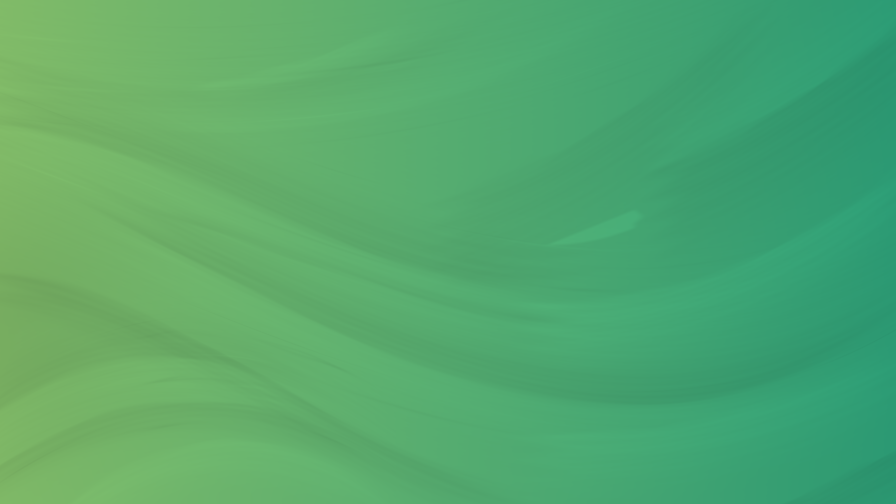
A WebGL 1 fragment shader for this background:

```glsl
precision highp float;
// Painterly backdrop: a lime to teal horizontal gradient crossed by broad,
// translucent brush strokes. Each stroke follows a bowed curve, is crisper on one
// side and fades on the other; layered sines and hairlines add bristle marks.

#define LIME vec3(0.505, 0.732, 0.407)
#define GREEN vec3(0.335, 0.675, 0.440)
#define TEAL vec3(0.170, 0.600, 0.450)
#define STROKE_STRENGTH 0.88
#define EDGE_SOFTNESS 0.003
#define EDGE_FRAY 0.0018
#define BRISTLE_DEPTH 0.25
#define HAIR_COUNT 26
#define HAIR_TONE 0.05
#define GRAIN_TONE 0.004

uniform vec2 u_resolution;

float hash(float n) {
  return fract(sin(n * 127.1) * 43758.5);
}

// Height of a curve between two ends: bow.x sags it, bow.y bends it into an S.
float curveHeight(float t, vec4 ends, vec2 bow) {
  float arch = t * (1.0 - t);
  return mix(ends.y, ends.w, t) - 4.0 * bow.x * arch + bow.y * arch * (1.0 - 2.0 * t);
}

// Fine streaks running along a stroke.
float bristles(float along, float across) {
  float drift = 2.0 * sin(along * 5.0 + across * 31.0);
  return 0.6 * sin(across * 190.0 + drift) + 0.4 * sin(across * 437.0 - 1.7 * drift);
}

// Signed shade of one stroke; positive width fades upward, negative downward.
float stroke(vec2 p, vec4 ends, vec2 bow, float width, float tone) {
  float t = (p.x - ends.x) / (ends.z - ends.x);
  float d = (p.y - curveHeight(t, ends, bow)) * sign(width);
  float size = abs(width);
  float fray = EDGE_FRAY * (sin(t * 17.0 + ends.y * 40.0) + bristles(t, d));
  // The crisp edge dissolves and returns along the stroke.
  float broken = 0.5 + 0.5 * sin(t * 9.0 + ends.w * 25.0 + sin(t * 21.0));
  float soft = EDGE_SOFTNESS + 0.1 * size * broken + 0.5 / u_resolution.y;
  float body = smoothstep(-soft, soft, d + fray) * (1.0 - smoothstep(0.15 * size, size, d));
  float reach = t + 0.04 * sin(d * 150.0);
  float taper = smoothstep(-0.08, 0.1, reach) * (1.0 - smoothstep(0.8, 1.05, reach));
  return tone * body * taper * (1.0 + BRISTLE_DEPTH * bristles(t, d));
}

// Sweeps descending from the left and rising again at the right.
float mainSweeps(vec2 p) {
  float s = stroke(p, vec4(0.0, 0.75, 0.65, 0.43), vec2(0.03, 0.35), 0.14, -0.045);
  s += stroke(p, vec4(0.0, 0.745, 0.65, 0.425), vec2(0.03, 0.35), -0.15, 0.015);
  s += stroke(p, vec4(0.20, 0.56, 0.68, 0.345), vec2(0.03, 0.1), 0.035, -0.035);
  s += stroke(p, vec4(0.15, 0.54, 1.03, 0.40), vec2(0.25, 0.35), 0.11, -0.05);
  s += stroke(p, vec4(0.15, 0.53, 1.03, 0.39), vec2(0.25, 0.35), -0.12, 0.018);
  s += stroke(p, vec4(0.0, 0.46, 0.60, 0.02), vec2(-0.005, 0.30), -0.11, -0.05);
  s += stroke(p, vec4(0.60, 0.40, 1.04, 0.72), vec2(0.09, 0.0), -0.16, 0.045);
  s += stroke(p, vec4(0.60, 0.14, 1.04, 0.34), vec2(0.06, 0.0), -0.16, 0.03);
  return s + stroke(p, vec4(0.84, -0.03, 1.06, 0.17), vec2(0.01, 0.0), -0.14, -0.05);
}

// Overlapping humps in the lower left.
float lowerArches(vec2 p) {
  float s = stroke(p, vec4(-0.03, 0.15, 0.36, 0.19), vec2(-0.12, 0.0), 0.12, -0.03);
  s += stroke(p, vec4(-0.03, 0.15, 0.36, 0.19), vec2(-0.12, 0.0), -0.12, 0.022);
  s += stroke(p, vec4(-0.03, 0.04, 0.40, 0.12), vec2(-0.12, 0.0), -0.08, -0.045);
  return s + stroke(p, vec4(0.07, -0.01, 0.45, 0.0), vec2(-0.13, 0.0), -0.11, 0.025);
}

// Shallow bowls along the top and darker planes at the right.
float upperStrokes(vec2 p) {
  float s = stroke(p, vec4(-0.03, 0.91, 0.56, 1.0), vec2(0.13, 0.0), -0.08, -0.022);
  s += stroke(p, vec4(-0.03, 0.84, 0.73, 1.0), vec2(0.17, 0.0), 0.08, 0.015);
  s += stroke(p, vec4(0.23, 0.835, 0.46, 0.97), vec2(0.02, 0.0), -0.05, 0.025);
  s += stroke(p, vec4(0.50, 0.61, 0.86, 1.02), vec2(0.06, 0.0), -0.26, -0.03);
  s += stroke(p, vec4(0.74, 0.67, 1.04, 1.0), vec2(0.03, 0.0), 0.17, 0.025);
  return s + stroke(p, vec4(0.74, 0.67, 1.04, 1.0), vec2(0.03, 0.0), -0.27, -0.04);
}

// Bright wedge-shaped dab with a pointed left tip.
float dab(vec2 p) {
  float low = p.y - curveHeight((p.x - 0.607) / 0.113, vec4(0.0, 0.512, 1.0, 0.555), vec2(0.012, 0.0));
  float high = 0.513 + 0.72 * (p.x - 0.607) - p.y;
  float end = 0.718 - p.x + 0.004 * sin(p.y * 190.0);
  return 0.06 * smoothstep(-0.002, 0.006, low) * smoothstep(-0.002, 0.006, high) * smoothstep(0.0, 0.012, end);
}

// Short dry-brush hairs and faint grain scattered parallel to a curve.
float hairlines(vec2 p, vec4 ends, vec2 bow, float spread, float seed) {
  float t = (p.x - ends.x) / (ends.z - ends.x);
  float flow = p.y - curveHeight(t, ends, bow);
  float zone = exp(-flow * flow / (spread * spread)) * step(-0.1, t) * step(t, 1.1);
  float s = GRAIN_TONE * zone * bristles(t * 2.0, flow * 1.7);
  for (int i = 0; i < HAIR_COUNT; i++) {
    float n = float(i) + seed;
    float along = (t - hash(n)) / (0.05 + 0.1 * hash(n + 31.0));
    float across = flow - spread * (2.0 * hash(n + 67.0) - 1.0) - 0.006 * along;
    float thickness = 0.0014 + 0.002 * hash(n + 91.0);
    float line = exp(-across * across / (thickness * thickness));
    s += HAIR_TONE * (hash(n + 13.0) - 0.65) * line * exp(-along * along * 2.0);
  }
  return s;
}

void main() {
  vec2 p = gl_FragCoord.xy / u_resolution;
  vec3 color = mix(mix(LIME, GREEN, min(p.x * 2.0, 1.0)), TEAL, max(p.x * 2.0 - 1.0, 0.0));

  // Olive shadow gathered at the left edge.
  vec2 shadow = (p - vec2(0.0, 0.36)) / vec2(0.15, 0.25);
  float shade = -0.075 * exp(-dot(shadow, shadow));

  shade += STROKE_STRENGTH * (mainSweeps(p) + lowerArches(p) + upperStrokes(p)) + dab(p);
  shade += hairlines(p, vec4(0.0, 0.72, 1.03, 0.48), vec2(0.23, 0.45), 0.22, 1.0);
  shade += hairlines(p, vec4(0.0, 0.87, 1.0, 1.2), vec2(0.16, 0.0), 0.13, 201.0);
  shade += hairlines(p, vec4(-0.02, 0.13, 0.40, 0.16), vec2(-0.12, 0.0), 0.12, 401.0);
  gl_FragColor = vec4(color * (1.0 + shade), 1.0);
}
```
